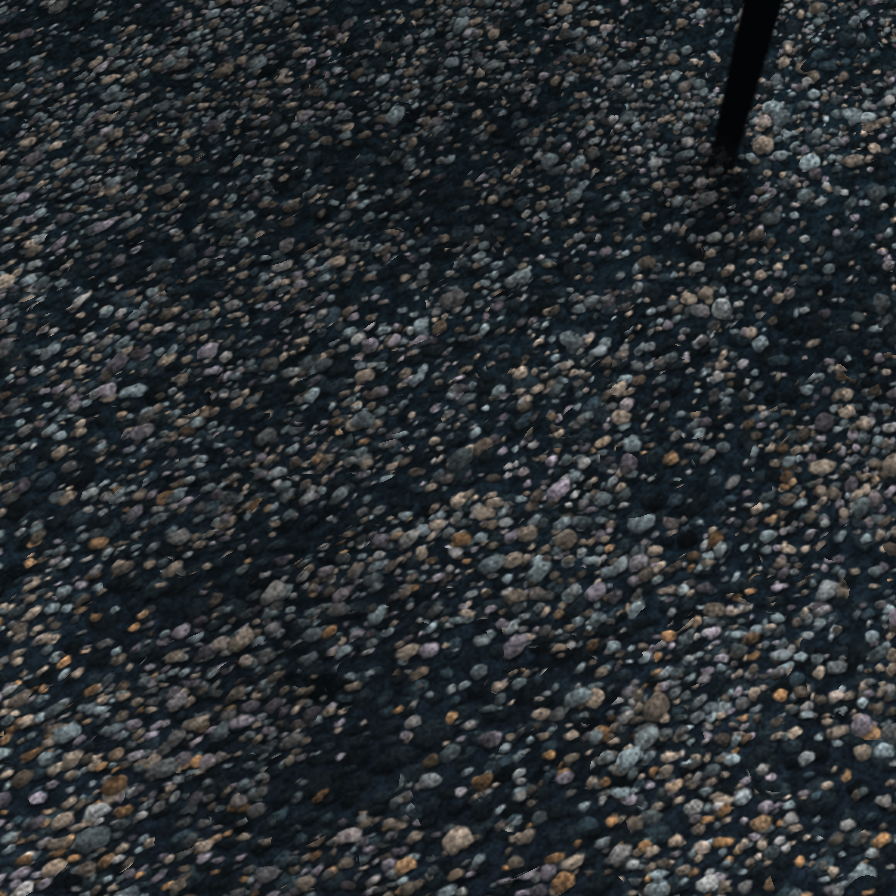
A WebGL 2 fragment shader for this texture:

```glsl
#version 300 es
precision highp float;

uniform vec2 u_resolution;
out vec4 fragColor;

const int LAYERS = 6;
const int DARK_LAYERS = 2;
const float RECESSION = 0.46;       // how fast grains shrink with height
const float GRAIN_ANGLE = 0.52;     // common lean of the stones
const float ANGLE_SPREAD = 0.65;
const float EDGE_SOFTNESS = 0.0013;
const float STONE_GAIN = 1.36;
const vec3 HAZE = vec3(0.012, 0.018, 0.022);
const vec3 SOIL_FAR = vec3(0.050, 0.081, 0.098);
const vec3 SOIL_NEAR = vec3(0.056, 0.073, 0.092);
const vec3 SLATE = vec3(0.135, 0.172, 0.190);
const vec3 COOL = vec3(0.38, 0.42, 0.43);
const vec3 NEUTRAL = vec3(0.45, 0.44, 0.43);
const vec3 WARM = vec3(0.48, 0.43, 0.38);
const vec3 MAUVE = vec3(0.44, 0.41, 0.44);
const vec3 OCHRE = vec3(0.52, 0.39, 0.27);
const vec3 POLE_COLOR = vec3(0.012, 0.014, 0.020);
const vec2 POLE_TOP = vec2(0.852, 1.0);
const vec2 POLE_FOOT = vec2(0.797, 0.785);

float hash(vec2 p) {
    vec3 q = fract(vec3(p.xyx) * 0.1031);
    q += dot(q, q.yzx + 33.33);
    return fract((q.x + q.y) * q.z);
}

vec4 hash4(vec2 p) {
    vec4 q = fract(p.xyxy * vec4(0.1031, 0.1030, 0.0973, 0.1099));
    q += dot(q, q.wzxy + 33.33);
    return fract((q.xxyz + q.yzzw) * q.zywx);
}

float noise(vec2 p) {
    vec2 i = floor(p), f = fract(p);
    f = f * f * (3.0 - 2.0 * f);
    return mix(mix(hash(i), hash(i + vec2(1, 0)), f.x),
               mix(hash(i + vec2(0, 1)), hash(i + vec2(1, 1)), f.x), f.y);
}

mat2 rotation(float a) {
    float c = cos(a), s = sin(a);
    return mat2(c, -s, s, c);
}

vec3 stoneTint(float pick, float height) {
    float k = pick + 0.20 * (0.5 - height);
    vec3 tint = mix(COOL, NEUTRAL, smoothstep(0.25, 0.45, k));
    tint = mix(tint, MAUVE, smoothstep(0.48, 0.56, k));
    tint = mix(tint, WARM, smoothstep(0.62, 0.70, k));
    return mix(tint, OCHRE, smoothstep(0.94, 1.02, k));
}

// Scatters one layer of leaning stones over the ground
vec3 addStones(vec3 col, vec2 ground, int layer, float height, float clump, float texel) {
    bool dark = layer < DARK_LAYERS;
    float freq = dark ? 22.0 + 13.0 * float(layer) : 60.0 - 10.5 * float(layer - DARK_LAYERS);
    float presence = dark ? 0.75 : mix(0.16, 0.68, clump);
    if (layer == LAYERS - 1) presence *= 0.42;
    vec2 p = ground * freq + float(layer) * 17.3;
    p += 0.17 * (vec2(noise(p * 2.4), noise(p * 2.4 + 41.0)) - 0.5);
    vec2 cell = floor(p);
    for (int j = 1; j >= -1; j--) {
        for (int i = -1; i <= 1; i++) {
            vec2 id = cell + vec2(i, j);
            vec4 h = hash4(id + float(layer) * 71.0);
            vec4 g = hash4(id + 211.0 + float(layer) * 37.0);
            if (h.z > presence) continue;
            vec2 offset = p - id - 0.15 - 0.7 * h.xy;
            mat2 turn = rotation(GRAIN_ANGLE + (h.w - 0.5) * ANGLE_SPREAD);
            float radius = mix(0.30, 0.62, g.x * g.x);
            vec2 axes = radius * vec2(1.0, mix(0.42, 0.68, g.y));
            vec2 q = turn * offset / axes;
            float d = mix(length(q), max(abs(q.x) + 0.35 * abs(q.y), abs(q.y)), 0.4);
            float soft = min((EDGE_SOFTNESS + texel) * freq / axes.y, 0.7);
            vec2 s = turn * (offset + vec2(-0.04, 0.12)) / axes;
            float shadow = 1.0 - smoothstep(0.7, 1.3, length(s));
            float mask = 1.0 - smoothstep(1.0 - soft, 1.0 + soft, d);
            float lit = 0.84 + 0.26 * clamp(offset.y / axes.y, -1.0, 1.0) - 0.14 * d * d;
            float value = mix(0.38, 1.0, g.z) * lit;
            vec3 tint = dark ? SLATE * mix(0.65, 1.5, g.w) : stoneTint(g.w, height) * STONE_GAIN;
            col *= 1.0 - 0.32 * shadow;
            col = mix(col, tint * value, mask * 0.94);
        }
    }
    return col;
}

void main() {
    float size = min(u_resolution.x, u_resolution.y);
    vec2 uv = gl_FragCoord.xy / size;

    // Receding ground coordinates
    float depth = max(1.0 - RECESSION * uv.y, 0.2);
    vec2 ground = vec2((uv.x - 0.5) / depth, -log(depth) / RECESSION) + 3.0;
    vec2 along = rotation(GRAIN_ANGLE) * ground;
    float texel = 0.5 / (size * depth);

    // Soil and stones
    float clump = 0.55 * noise(along * vec2(5.0, 10.0)) + 0.45 * noise(along * vec2(14.0, 27.0) + 9.0);
    clump = smoothstep(0.25, 0.72, clump);
    float soilGrain = noise(along * vec2(55.0, 110.0));
    vec3 col = mix(SOIL_NEAR, SOIL_FAR, uv.y) * (0.70 + 0.80 * soilGrain);
    for (int layer = 0; layer < LAYERS; layer++)
        col = addStones(col, ground, layer, uv.y, clump, texel);

    // Rough mineral surface and uneven light
    float rough = 0.5 * noise(along * vec2(150.0, 260.0)) + 0.5 * noise(uv * 290.0);
    col *= 0.55 + 0.90 * rough;
    col *= mix(0.72, 1.28, noise(uv * 3.5 + 5.0)) * mix(1.08, 0.93, uv.y);
    col += HAZE;

    // Slender pole fading into the ground
    vec2 axis = POLE_TOP - POLE_FOOT;
    float t = dot(uv - POLE_FOOT, axis) / dot(axis, axis);
    float across = abs(dot(uv - POLE_FOOT, normalize(vec2(axis.y, -axis.x))));
    float halfWidth = mix(0.013, 0.022, clamp(t, 0.0, 1.0));
    float pole = 1.0 - smoothstep(halfWidth - 0.004, halfWidth + 0.003, across);
    float foot = 1.0 - smoothstep(0.0, 0.10, length((uv - POLE_FOOT) * vec2(1.0, 0.8)));
    col *= 1.0 - 0.45 * foot;
    col = mix(col, POLE_COLOR, pole * smoothstep(-0.05, 0.32, t));

    fragColor = vec4(col, 1.0);
}
```
